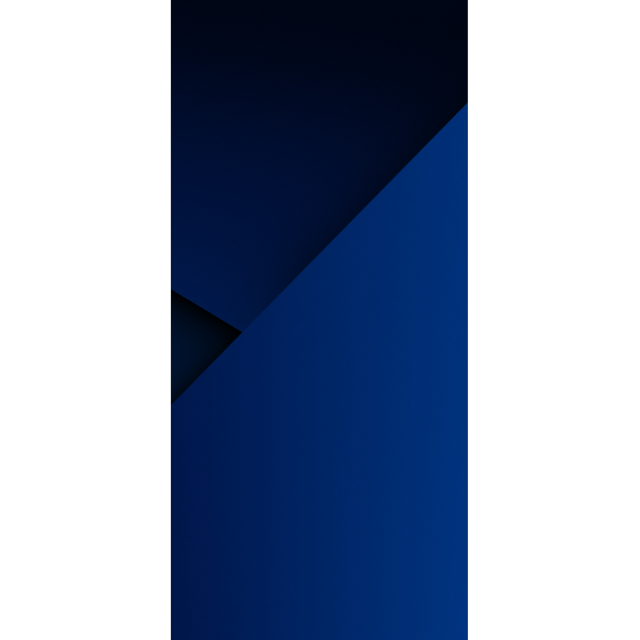
Reproduce this background procedurally as a WebGL 1 fragment shader.

```glsl
precision highp float;
// Tall strip of overlapping navy paper sheets with soft shadows, on white.

uniform vec2 u_resolution;

// Layout, in canvas units
const float STRIP_LEFT = 0.267;
const float STRIP_RIGHT = 0.731;
const vec2 DIAGONAL_START = vec2(0.267, 0.367);
const vec2 DIAGONAL_END = vec2(0.731, 0.840);
const vec2 FOLD_START = vec2(0.267, 0.548);
const vec2 FOLD_END = vec2(0.378, 0.481);

// Colours
const vec3 PAPER_WHITE = vec3(1.0);
const vec3 FRONT_DARK = vec3(0.0, 0.085, 0.285);
const vec3 FRONT_LIGHT = vec3(0.0, 0.205, 0.505);
const vec3 BACK_TOP = vec3(0.0, 0.022, 0.085);
const vec3 BACK_MIDDLE = vec3(0.0, 0.066, 0.225);
const vec3 BACK_BOTTOM = vec3(0.0, 0.105, 0.315);
const vec3 POCKET_COLOR = vec3(0.0, 0.085, 0.210);

// Shading
const float DIAGONAL_SHADOW_WIDTH = 0.045;
const float DIAGONAL_SHADOW_DEPTH = 0.42;
const float POCKET_SHADOW_WIDTH = 0.038;
const float FRONT_TOP_DIMMING = 0.30;
const float BORDER_WIDTH = 0.003;
const float BORDER_DEPTH = 0.25;
const float GRAIN = 0.006;

float hash(vec2 p) {
  return fract(sin(dot(p, vec2(127.1, 311.7))) * 43758.5453);
}

// Signed distance to the line a-b, positive on its left side
float lineSide(vec2 p, vec2 a, vec2 b) {
  vec2 along = normalize(b - a);
  return dot(p - a, vec2(-along.y, along.x));
}

float cover(float distanceInside, float pixel) {
  return smoothstep(-0.75 * pixel, 0.75 * pixel, distanceInside);
}

// Brightens to the right and slightly downward
vec3 frontSheet(vec2 p, float across) {
  float light = across - FRONT_TOP_DIMMING * p.y * across + 0.12 * p.y;
  return mix(FRONT_DARK, FRONT_LIGHT, clamp(light, 0.0, 1.0));
}

// Fades to near black at the top, with the front sheet's shadow
vec3 backSheet(vec2 p, float across, float diagonal) {
  float height = p.y + 0.06 * across;
  vec3 color = mix(BACK_BOTTOM, BACK_MIDDLE, smoothstep(0.46, 0.76, height));
  color = mix(color, BACK_TOP, smoothstep(0.68, 1.02, height));
  float shadow = exp(-max(diagonal, 0.0) / DIAGONAL_SHADOW_WIDTH);
  return color * (1.0 - DIAGONAL_SHADOW_DEPTH * shadow * smoothstep(0.42, 0.62, p.y));
}

// Dark gap between the two sheets
vec3 pocket(float fold, float diagonal) {
  float underFold = 1.0 - exp(-max(-fold, 0.0) / POCKET_SHADOW_WIDTH);
  float besideFront = 1.0 - exp(-max(diagonal, 0.0) / (0.5 * POCKET_SHADOW_WIDTH));
  return POCKET_COLOR * underFold * mix(0.35, 1.0, besideFront);
}

void main() {
  float scale = min(u_resolution.x, u_resolution.y);
  float pixel = 1.0 / scale;
  vec2 p = (gl_FragCoord.xy - 0.5 * u_resolution) / scale + 0.5;

  float across = (p.x - STRIP_LEFT) / (STRIP_RIGHT - STRIP_LEFT);
  float inside = min(p.x - STRIP_LEFT, STRIP_RIGHT - p.x);
  float diagonal = lineSide(p, DIAGONAL_START, DIAGONAL_END);
  float fold = lineSide(p, FOLD_START, FOLD_END);

  // Stack the sheets from back to front
  vec3 color = pocket(fold, diagonal);
  color = mix(color, backSheet(p, across, diagonal), cover(fold, pixel));
  color = mix(color, frontSheet(p, across), cover(-diagonal, pixel));

  // Faint grain and dark side borders
  color += GRAIN * (hash(floor(p * 512.0)) - 0.5);
  color *= 1.0 - BORDER_DEPTH * (1.0 - smoothstep(0.0, BORDER_WIDTH, inside));

  color = mix(PAPER_WHITE, max(color, 0.0), cover(inside, pixel));
  gl_FragColor = vec4(color, 1.0);
}
```
